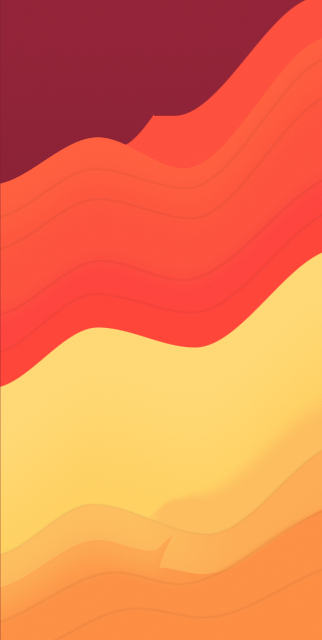
Give the GLSL for this background, as a Shadertoy shader.

```glsl
#define GRID vec2(388.0, 768.0)
#define MAROON vec3(0.57, 0.14, 0.22)
#define SCARLET vec3(0.995, 0.285, 0.235)
#define CORAL vec3(0.995, 0.375, 0.25)
#define YELLOW vec3(1.0, 0.85, 0.46)
#define PEACH vec3(0.99, 0.745, 0.375)
#define ORANGE vec3(0.99, 0.60, 0.29)
#define LINE_SHADE 0.045
#define GRAIN 0.008

float hash(vec2 p) {
    return fract(sin(dot(p, vec2(127.1, 311.7))) * 43758.5453);
}

// Height, measured downward, of a curve easing through four turning points
float wave(float x, vec4 at, vec4 height) {
    float h = mix(height.x, height.y, smoothstep(at.x, at.y, x));
    h = mix(h, height.z, smoothstep(at.y, at.z, x));
    return mix(h, height.w, smoothstep(at.z, at.w, x));
}

// Smooth-edged coverage of the region where depth is positive
float cover(float depth) {
    return clamp(depth / max(fwidth(depth), 1e-4) + 0.5, 0.0, 1.0);
}

// Paint a layer below its edge, with a faint darker rim
vec3 layer(vec3 base, vec3 paint, float depth, float rim) {
    float thin = depth / max(fwidth(depth), 1e-4);
    vec3 col = mix(base, paint, cover(depth));
    return col * (1.0 - rim * exp(-thin * thin));
}

// Paint a layer that gains its colour gradually below a fine line
vec3 softLayer(vec3 base, vec3 paint, float depth, float reach) {
    vec3 col = mix(base, paint, smoothstep(-reach, reach, depth));
    return layer(col, col, depth, LINE_SHADE);
}

void mainImage(out vec4 fragColor, in vec2 fragCoord) {
    vec2 uv = fragCoord / iResolution.xy;
    float x = uv.x * GRID.x;
    float y = (1.0 - uv.y) * GRID.y;

    // Dark sky
    vec3 col = MAROON * (1.01 - 0.04 * smoothstep(40.0, 200.0, y));

    // Scarlet crest behind the coral slope
    float flank = 174.0 - 36.0 * pow(max(x - 150.0, 0.0) / 35.0, 1.4);
    float ridge = mix(139.0, -4.0, smoothstep(210.0, 386.0, x));
    float crest = y - (x < 185.0 ? flank : ridge);
    col = mix(col, SCARLET + vec3(0.0, 0.03, 0.01), cover(crest) * step(150.0, x));

    // Coral slope and its nested bands
    float depth = y - wave(x, vec4(-12, 118, 222, 400), vec4(222, 165, 202, 44));
    col = layer(col, CORAL, depth, 0.0);
    vec3 body = CORAL;
    depth = y - wave(x, vec4(-12, 115, 225, 405), vec4(262, 203, 226, 68));
    body = softLayer(body, vec3(0.995, 0.355, 0.245), depth, 25.0);
    depth = y - wave(x, vec4(-12, 118, 230, 410), vec4(300, 239, 262, 112));
    body = softLayer(body, vec3(0.99, 0.325, 0.245), depth, 35.0);
    depth = y - wave(x, vec4(-12, 122, 220, 420), vec4(379, 313, 336, 208));
    body = softLayer(body, vec3(0.995, 0.27, 0.25), depth, 22.0);
    depth = y - wave(x, vec4(-12, 115, 232, 420), vec4(424, 353, 375, 248));
    body = softLayer(body, vec3(0.995, 0.275, 0.225), depth, 18.0);
    depth = y - wave(x, vec4(-12, 118, 222, 400), vec4(222, 165, 202, 44));
    col = mix(col, body, cover(depth));

    // Yellow field
    depth = y - wave(x, vec4(-12, 118, 235, 410), vec4(466, 393, 417, 298));
    vec3 field = mix(YELLOW, vec3(1.0, 0.82, 0.39), smoothstep(40.0, 200.0, depth));
    col = layer(col, field, depth, 0.0);

    // Hazy peach rise on the right
    float haze = y - wave(x, vec4(165, 212, 235, 410), vec4(626, 599, 594, 482));
    float hazeWidth = mix(4.0, 22.0, smoothstep(190.0, 320.0, x));
    col = mix(col, PEACH, smoothstep(-hazeWidth, hazeWidth, haze) * smoothstep(165.0, 200.0, x));

    // Peach wave
    depth = y - wave(x, vec4(-12, 112, 250, 420), vec4(667, 605, 641, 530));
    vec3 peach = mix(PEACH, vec3(0.99, 0.68, 0.335), smoothstep(150.0, 300.0, x));
    peach = mix(peach, vec3(0.99, 0.67, 0.33), 0.7 * smoothstep(10.0, 75.0, depth));
    col = layer(col, peach, depth, 0.03);

    // Orange wave with a hooked tip on its left half
    float cliff = 192.0 + 15.0 * pow(max(682.0 - y, 0.0) / 37.0, 1.3);
    float leftHalf = y - wave(x, vec4(-12, 118, 183, 212), vec4(706, 648, 661, 642));
    float rightHalf = y - wave(x, vec4(150, 190, 245, 425), vec4(676, 681, 689, 602));
    float hook = cover(leftHalf) * cover(cliff - x);
    float orangeArea = max(hook, cover(rightHalf) * step(190.0, x));
    vec3 orange = mix(vec3(0.99, 0.66, 0.325), ORANGE, smoothstep(0.0, 45.0, leftHalf));
    orange = mix(orange, vec3(0.99, 0.58, 0.275), smoothstep(180.0, 330.0, x));
    col = mix(col, orange, orangeArea);

    // Deep orange bands at the foot
    depth = y - wave(x, vec4(-30, 140, 215, 420), vec4(752, 687, 701, 608));
    col = softLayer(col, vec3(0.99, 0.57, 0.275), depth, 9.0);
    depth = y - wave(x, vec4(0, 165, 245, 430), vec4(790, 730, 741, 675));
    col = softLayer(col, vec3(0.99, 0.555, 0.265), depth, 14.0);

    // Thin shaded left border and fine grain
    col = mix(col, MAROON * 0.8, 0.3 * (1.0 - smoothstep(0.4, 1.6, x)));
    col += GRAIN * (hash(floor(uv * GRID)) - 0.5);
    fragColor = vec4(clamp(col, 0.0, 1.0), 1.0);
}
```
